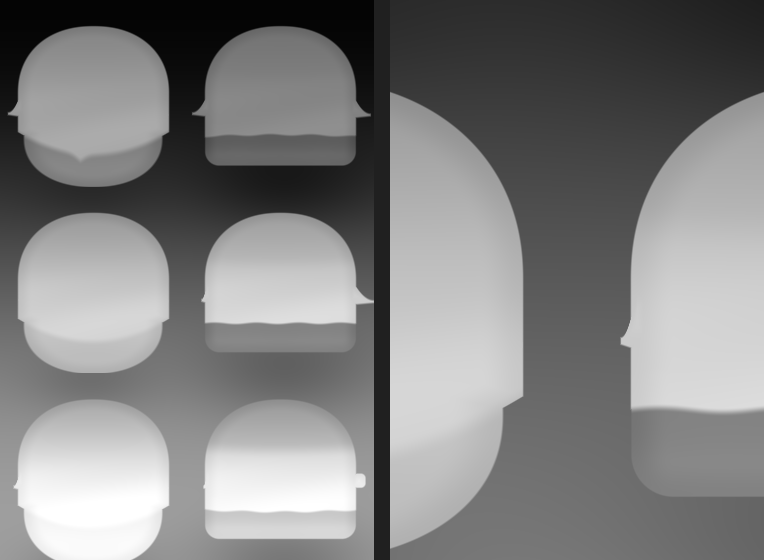
Left: the whole. Right: its middle third, enlarged.
Give the GLSL for this texture map, as a Shadertoy shader.

```glsl
// Depth-map sheet of stacked buns: two columns by three rows of pale domes on a
// dark-to-grey gradient. Each cell joins a crown, a heel and side tips as
// distance fields; rows differ in tone and in the length of their tips.

float superellipse(vec2 p, vec2 radius) {
    vec2 k = pow(abs(p) / radius, vec2(2.2));
    return (pow(k.x + k.y, 1.0 / 2.2) - 1.0) * min(radius.x, radius.y);
}

float roundBox(vec2 p, vec2 halfSize, float r) {
    vec2 d = abs(p) - halfSize + r;
    return length(max(d, 0.0)) + min(max(d.x, d.y), 0.0) - r;
}

// Curved leaf pointing along +x, flat below and hollowed above
float leafTip(vec2 p, float len, float rise) {
    float taper = clamp(1.0 - p.x / max(len, 0.001), 0.0, 1.0);
    float top = -rise * taper * taper;
    float d = max(top - p.y, p.y - 0.012 - 0.01 * taper);
    return max(max(d * 0.7, p.x - len), -p.x - 0.03);
}

float blob(vec2 p, vec2 size) {
    vec2 k = p / size;
    return exp(-dot(k, k));
}

// Backdrop with soft shade beneath every bun
float backdrop(vec2 p) {
    float tone = mix(0.015, 0.62, smoothstep(0.0, 2.8, p.y));
    for (int row = 1; row <= 3; row++) {
        float r = float(row);
        tone -= 0.04 * r * blob(p - vec2(0.48, r + 0.06), vec2(0.32, 0.16));
        tone -= (0.06 + 0.03 * r) * blob(p - vec2(1.52, r + 0.02), vec2(0.45, 0.24));
    }
    return max(tone, 0.01);
}

void mainImage(out vec4 fragColor, in vec2 fragCoord) {
    // Two by three cells, y running down
    vec2 sheet = fragCoord / iResolution.xy * vec2(2.0, 3.0);
    sheet.y = 3.0 - sheet.y;
    vec2 cell = clamp(floor(sheet), vec2(0.0), vec2(1.0, 2.0));
    vec2 p = sheet - cell - vec2(0.5, 0.0);
    int row = int(cell.y);
    bool sideView = cell.x > 0.5;
    float edge = 2.0 / iResolution.x;

    // Lower rim of the crown: sagging in the tilted view, level in the side view
    float rim = 0.83 - 0.75 * p.x * p.x;
    if (row == 0) rim += 0.035 * exp(-pow(abs(p.x + 0.07) / 0.035, 1.4));
    if (sideView) rim = 0.732 + 0.004 * sin(p.x * 28.0 + cell.y * 2.0)
                      + 0.01 * (1.0 - 6.0 * p.x * p.x) * (cell.y - 1.0);

    // Crown and heel
    float crown = superellipse(vec2(p.x, min(p.y - 0.5, 0.0)), vec2(0.404, 0.36));
    crown = max(crown, p.y - rim);
    float heelDepth = row == 2 ? 0.30 : 0.262;
    float heel = superellipse(p - vec2(-0.002, 0.74), vec2(0.37, heelDepth));
    if (sideView) heel = roundBox(p - vec2(0.0, 0.743), vec2(0.403, 0.144), 0.075);

    // Tips on either side
    vec3 leftLength = sideView ? vec3(0.08, 0.03, 0.02) : vec3(0.065, 0.012, 0.034);
    vec3 rightLength = sideView ? vec3(0.09, 0.108, 0.0) : vec3(0.012);
    float leftTip = leafTip(vec2(-p.x - 0.392, p.y - 0.603), leftLength[row], 0.095);
    float rightTip = leafTip(vec2(p.x - 0.392, p.y - 0.61), rightLength[row], 0.095);
    float tips = min(leftTip, rightTip);
    if (sideView && row == 2)
        tips = min(tips, roundBox(p - vec2(0.42, 0.575), vec2(0.035, 0.038), 0.025));
    float body = min(min(crown, heel), tips);

    // Crown shading, with a brighter band across the side view
    vec3 topTone = sideView ? vec3(0.45, 0.62, 0.60) : vec3(0.52, 0.60, 0.66);
    vec3 lowTone = sideView ? vec3(0.54, 0.83, 0.90) : vec3(0.66, 0.83, 1.0);
    vec3 bandTone = sideView ? vec3(0.01, 0.03, 0.09) : vec3(0.0);
    float fall = smoothstep(0.08, 0.74, p.y + 0.05 * p.x * p.x);
    float crownTone = mix(topTone[row], lowTone[row], fall);
    crownTone += bandTone[row] * smoothstep(0.37, 0.46, p.y + 0.08 * p.x * p.x);
    crownTone += 0.012 * sin(p.y * 19.0 + p.x * 5.0) * smoothstep(0.4, 0.6, p.y);

    // Heel shading, lightening toward its base
    vec3 heelBase = sideView ? vec3(0.36, 0.51, 0.78) : vec3(0.49, 0.77, 0.95);
    vec3 heelRise = sideView ? vec3(0.10, 0.05, 0.13) : vec3(0.04, -0.03, 0.03);
    float heelTone = heelBase[row] + heelRise[row] * smoothstep(0.74, 0.92, p.y);
    heelTone += 0.02 * p.x * sin(p.x * 9.0);

    // Layers blend at the rim, more softly in the tilted view
    float rimBlur = sideView ? 0.008 : 0.022;
    float tone = mix(crownTone, heelTone, smoothstep(-rimBlur, rimBlur, p.y - rim));
    tone -= 0.05 * smoothstep(-0.07, 0.0, body);

    float shade = mix(tone, backdrop(sheet), smoothstep(-edge, edge, body));
    fragColor = vec4(vec3(clamp(shade, 0.0, 1.0)), 1.0);
}
```
